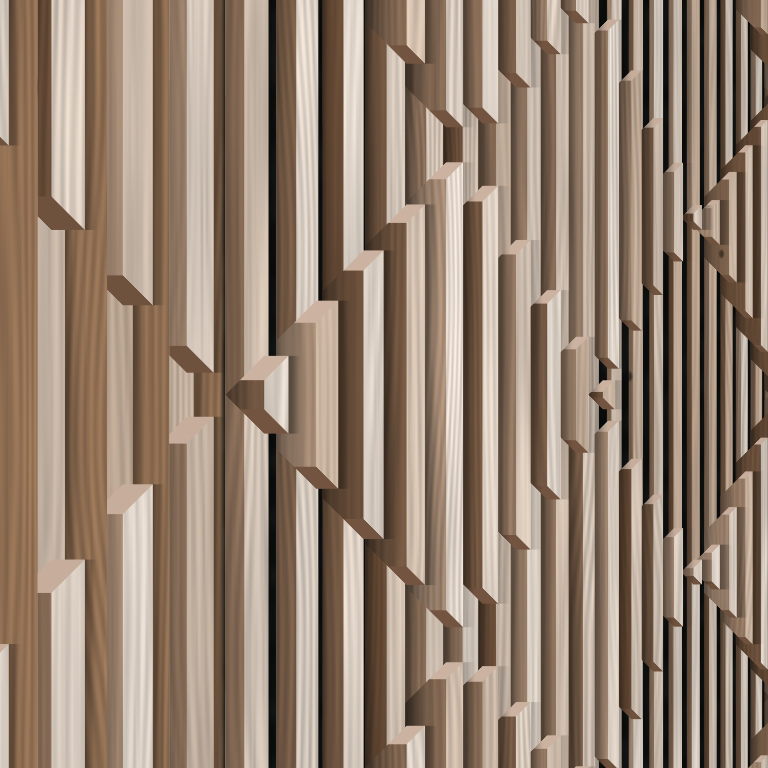
Give the GLSL for this pattern, as a WebGL 1 fragment shader.

```glsl
precision highp float;
uniform vec2 u_resolution;

const float HORIZON = 0.486;     // eye height of the perspective
const float HALF_PERIOD = 0.3255; // half height of a diamond at scale 1
const float STEP_SHIFT = 0.026;  // sideways shift per depth level

float hash(vec2 p) {
  vec3 q = fract(p.xyx * 0.1031);
  q += dot(q, q.yzx + 33.33);
  return fract((q.x + q.y) * q.z);
}

float noise(vec2 p) {
  vec2 c = floor(p), f = fract(p);
  f = f * f * (3.0 - 2.0 * f);
  return mix(mix(hash(c), hash(c + vec2(1.0, 0.0)), f.x),
             mix(hash(c + vec2(0.0, 1.0)), hash(c + vec2(1.0, 1.0)), f.x), f.y);
}

float edge(float d, float px) {
  return clamp(d / px + 0.5, 0.0, 1.0);
}

// Signed repeat: offset to the nearest multiple of period
float nearest(float a, float period) {
  return mod(a + 0.5 * period, period) - 0.5 * period;
}

// Brightness factor of wood with rings, fibres and an occasional knot
float woodGrain(vec2 p, vec2 seed) {
  vec2 s = p + 17.0 * vec2(hash(seed), hash(seed + 5.3));
  float warp = noise(s * vec2(22.0, 2.6)) * 4.0;
  float rings = sin(6.2832 * (s.x * 95.0 + warp));
  float fibres = noise(s * vec2(420.0, 9.0)) - 0.5;
  float stain = noise(s * vec2(30.0, 4.0)) - 0.5;
  float strength = 0.02 + 0.06 * hash(seed + 2.7);
  vec2 knotAt = vec2(-0.02 - 0.02 * hash(seed + 8.1), hash(seed + 3.9) - 0.5);
  float knot = 1.0 - smoothstep(0.002, 0.007, length((p - knotAt) * vec2(1.0, 0.6)));
  knot *= step(0.75, hash(seed + 6.4));
  return 1.0 + strength * rings + 0.09 * fibres + 0.12 * stain - 0.45 * knot;
}

vec3 sideColor(float tone) {
  return mix(vec3(0.40, 0.29, 0.205), vec3(0.66, 0.555, 0.47), tone);
}

vec3 frontColor(float tone) {
  return mix(vec3(0.74, 0.64, 0.55), vec3(0.87, 0.83, 0.79), sqrt(tone));
}

vec3 capColor(float facing) {
  return mix(vec3(0.45, 0.33, 0.25), vec3(0.80, 0.70, 0.63), step(0.0, facing));
}

// Plywood behind the left part, a dark gap elsewhere
vec3 backing(vec2 p) {
  vec3 ply = vec3(0.56, 0.43, 0.32) * woodGrain(p * 0.8, vec2(3.0, 41.0));
  vec3 gap = vec3(0.07, 0.08, 0.075) * (0.6 + 0.8 * noise(p * vec2(90.0, 40.0)));
  return mix(ply, gap, smoothstep(0.285, 0.295, p.x));
}

void main() {
  vec2 p = gl_FragCoord.xy / u_resolution;
  float px = 1.0 / min(u_resolution.x, u_resolution.y);
  vec3 color = vec3(0.0);
  float open = 1.0;   // light not yet blocked by nearer slats
  float shade = 1.0;  // shadow thrown by nearer slats

  // Slats from near (left) to far (right)
  for (int n = -9; n <= 17; n++) {
    float slat = float(n);
    float scale = 1.0 / (1.0 + 0.041 * slat);
    float outer = 0.603 + 1.159 * (1.0 - scale);
    float base = outer - 0.051 - 0.026 * scale;
    float width = 0.0221 * scale * scale;
    if (p.x < base - px || open < 0.01) continue;

    // Diamond lattice: columns run high, middle, low, middle
    float u = (slat - 0.35) / 5.0;
    float v = (p.y - HORIZON) / (HALF_PERIOD * scale);
    float rise = nearest(v, 2.0);
    float high = 1.0 - abs(nearest(u, 4.0)) - abs(rise);
    float low = 1.0 - abs(nearest(u - 2.0, 4.0)) - abs(rise);
    float slatShade = 1.0;

    // Depth levels from raised to recessed
    for (int k = 0; k < 3; k++) {
      float drop = float(k);
      float right = outer - STEP_SHIFT * drop;
      float inner = right - width;
      float margin = k == 0 ? high : (k == 1 ? -low : 4.0);
      margin *= HALF_PERIOD * scale;
      float behind = min(p.x - inner, 0.0);
      float along = edge(margin + behind, px);
      float cover = edge(p.x - base, px) * edge(right - p.x, px) * along;
      float falloff = 1.0 - smoothstep(0.0, 0.018, p.x - right);
      slatShade = min(slatShade, 1.0 - 0.35 * along * falloff * step(right, p.x));

      if (cover > 0.002 && open > 0.01) {
        float cell = k == 1 ? floor(v * 0.5) : floor(v * 0.5 + 0.5);
        vec2 seed = vec2(slat + 23.0, drop * 7.0 + cell + 31.0);
        vec2 local = vec2(p.x - right, p.y - HORIZON) / scale;
        float front = edge(p.x - inner, px);
        float contact = mix(0.62, 1.0, smoothstep(-0.055, 0.0, behind));
        vec3 side = sideColor(hash(seed)) * contact;
        vec3 wood = mix(side, frontColor(hash(seed + 1.7)), front);
        wood *= woodGrain(local, seed + front * 0.0);
        // Slanted saw cut at the end of a block
        float cap = edge(min(right - p.x, width) - margin, px);
        wood = mix(wood, capColor(k == 0 ? rise : -rise), cap);
        wood *= mix(1.0, 0.94, drop * 0.5) * mix(shade, 1.0, front * 0.5);
        color += open * cover * wood;
        open *= 1.0 - cover;
      }
    }
    shade = min(shade, slatShade);
  }
  color += open * shade * backing(p);
  gl_FragColor = vec4(clamp(color, 0.0, 1.0), 1.0);
}
```
